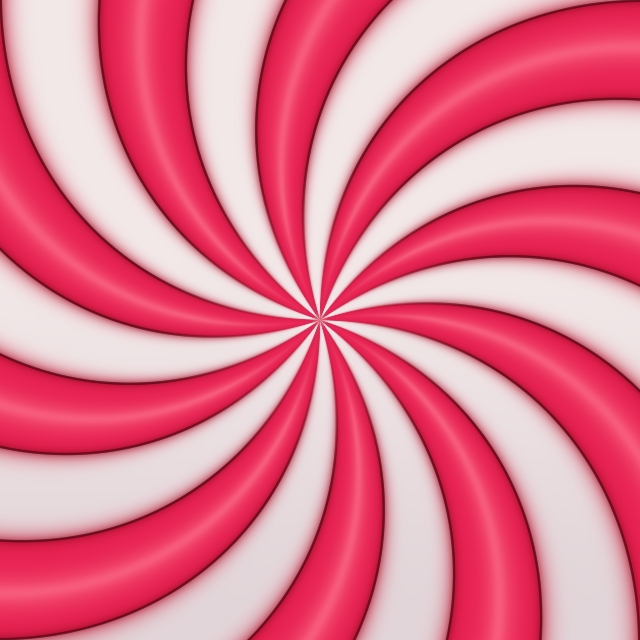
Write a WebGL 2 fragment shader that draws this background.

```glsl
#version 300 es
precision highp float;
// Draws a candy swirl: ten glossy red arms alternating with soft white ones.
// The polar angle is bent by a radius-dependent twist, then repeated with fract;
// each band is shaded by its cross position and outlined by edge distance.
uniform vec2 u_resolution;
out vec4 outColor;

const float TAU = 6.2831853;
const float ARMS = 10.0;
const vec3 TWIST = vec3(2.033, 0.818, 0.401); // start angle, linear and square bend

const vec3 RED = vec3(0.91, 0.135, 0.325);
const vec3 RED_GLOSS = vec3(0.97, 0.37, 0.49);
const vec3 RED_SHADE = vec3(0.77, 0.07, 0.22);
const vec3 WHITE = vec3(0.95, 0.91, 0.91);
const vec3 WHITE_SHADE = vec3(0.885, 0.835, 0.85);
const vec3 PINK_RIM = vec3(0.84, 0.36, 0.44);
const vec3 OUTLINE = vec3(0.36, 0.03, 0.08);

// Angle of an arm's centre line at a given radius
float armAngle(float radius, vec3 twist) {
    return twist.x - radius * (twist.y + twist.z * radius);
}

// Cosine of the arm's tilt away from the radial direction
float tiltCosine(float radius, vec3 twist) {
    float slope = radius * (twist.y + 2.0 * twist.z * radius);
    return inversesqrt(1.0 + slope * slope);
}

// Red tube: s runs from -1 to 1 across the band
vec3 shadeRed(float s, float radius) {
    float offset = s - 0.08;
    float gloss = 0.65 * exp(-7.0 * offset * offset) + 0.3 * exp(-45.0 * offset * offset);
    vec3 color = mix(RED, RED_GLOSS, gloss * smoothstep(0.0, 0.2, radius));
    return mix(color, RED_SHADE, 0.85 * pow(abs(s), 7.0));
}

// White tube with a pink rim, slightly greyer toward the bottom
vec3 shadeWhite(float s, float height) {
    vec3 color = mix(WHITE_SHADE, WHITE, smoothstep(0.0, 0.65, height));
    return mix(color, PINK_RIM, pow(abs(s), 4.5));
}

void main() {
    float unit = min(u_resolution.x, u_resolution.y);
    vec2 p = (gl_FragCoord.xy - 0.5 * u_resolution) / unit;
    float pixel = 1.0 / unit;
    float radius = max(length(p), 1e-5);

    // Repeated bands: a red arm is centred on each whole phase
    float phase = (atan(p.y, p.x) - armAngle(radius, TWIST)) * ARMS / TAU;
    float redPos = fract(phase + 0.5) - 0.5;
    float whitePos = fract(phase) - 0.5;

    // Distance to the nearest band edge, positive inside red
    float scale = TAU / ARMS * radius * tiltCosine(radius, TWIST);
    float edge = (0.25 - abs(redPos)) * scale;

    vec3 red = shadeRed(clamp(redPos * 4.0, -1.0, 1.0), radius);
    vec3 white = shadeWhite(clamp(whitePos * 4.0, -1.0, 1.0), p.y + 0.5);
    vec3 color = mix(white, red, smoothstep(-pixel, pixel, edge));

    // Dark outline and its soft contact shadow, fading into the hub
    float away = abs(edge);
    float line = 1.0 - smoothstep(0.0008, 0.0018 + pixel, away);
    float shadow = 0.3 * exp(-away / 0.005);
    color = mix(color, OUTLINE, max(0.85 * line, shadow) * smoothstep(0.02, 0.3, radius));

    // Blend the tightly packed centre
    color = mix(color, vec3(0.87, 0.48, 0.54), 0.7 * (1.0 - smoothstep(0.003, 0.014, radius)));
    outColor = vec4(color, 1.0);
}
```
